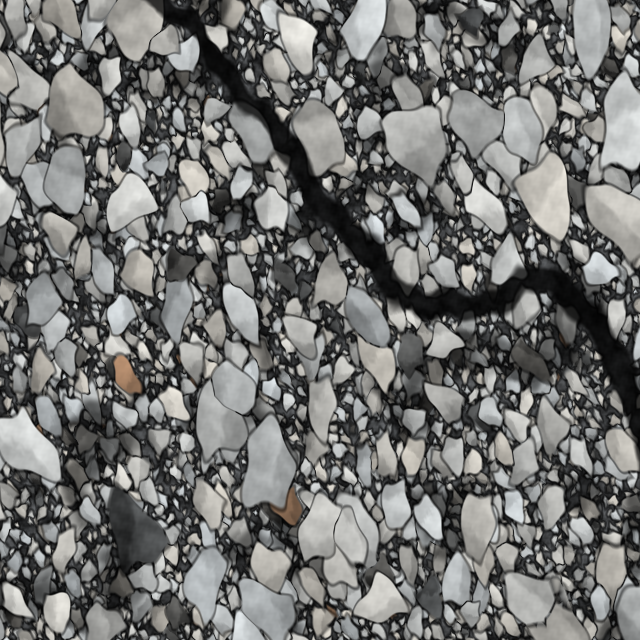
Give the GLSL for this texture, as a WebGL 2 fragment shader.

```glsl
#version 300 es
precision highp float;

uniform vec2 u_resolution;
out vec4 outColor;

const float TAU = 6.2831853;
const int LAYERS = 5;               // stone sizes, 0 is the coarsest
const int SIDES = 6;
const float COARSE_FREQ = 10.5;     // coarse cells across the canvas
const float FREQ_STEP = 1.6;
const float CELL_STRETCH = 1.3;     // cells are taller than wide
const float STONE_RADIUS = 0.48;    // half width in cell units
const float LEAN = 0.22;            // mean tilt of the long axis
const float LEAN_SPREAD = 1.1;
const float SOFTNESS = 0.0042;      // width of a stone edge
const float HALO = 0.0038;          // contact shadow around stones
const float SHADOW = 0.52;
const float CRACK_WIDTH = 0.018;    // half width
const vec3 BINDER = vec3(0.240, 0.246, 0.252);
const vec3 COOL = vec3(0.97, 1.0, 1.015);
const vec3 WARM = vec3(1.025, 1.0, 0.95);
const vec3 RUST = vec3(0.82, 0.64, 0.50);
const vec2 LIGHT = vec2(0.6, 0.8);

vec3 hash3(vec2 p) {
    vec3 q = fract(p.xyx * vec3(0.1031, 0.1030, 0.0973));
    q += dot(q, q.yxz + 33.33);
    return fract((q.xxy + q.yzz) * q.zyx);
}

// Layered, warped sines in about -1..1
float grain(vec2 p) {
    float sum = 0.0, amp = 0.5;
    for (int i = 0; i < 4; i++) {
        p = mat2(0.8, 0.6, -0.6, 0.8) * p * 1.9 + 1.7;
        sum += amp * sin(p.x + 1.5 * sin(p.y));
        amp *= 0.6;
    }
    return sum;
}

// Height of the crack line at x
float crackLine(float x) {
    float t = max((x - 0.25) / 0.75, 0.0);
    return 1.0 - 0.893 * (x - 0.25) - 0.115 * sin(TAU * pow(t, 1.9))
        + 0.009 * sin(x * 47.0) + 0.004 * sin(x * 110.0);
}

float crackDistance(vec2 p) {
    float slope = (crackLine(p.x + 0.01) - crackLine(p.x - 0.01)) / 0.02;
    return abs(p.y - crackLine(p.x)) * inversesqrt(1.0 + slope * slope);
}

// Chipped irregular polygon: 1 on its outline
float stoneShape(vec2 q, float seed) {
    q += 0.08 * sin(q.yx * 4.5 + seed * vec2(31.0, 57.0));
    float sum = 0.0;
    for (int k = 0; k < SIDES; k++) {
        float n = float(k);
        float r = fract(seed * 41.7 + n * n * 0.37);
        float angle = TAU * (n + 0.85 * r) / float(SIDES);
        float reach = mix(0.64, 1.12, fract(r * 13.7 + seed));
        sum += pow(max(dot(q, vec2(cos(angle), sin(angle))) / reach, 0.0), 14.0);
    }
    return pow(sum, 1.0 / 14.0);
}

vec3 stoneColor(vec2 local, vec3 rnd, vec2 uv, float level) {
    float tone = mix(0.64, 0.87, rnd.x) - 0.012 * level;
    tone *= rnd.y < 0.06 ? 0.45 : 1.0;
    // A broken face, light falloff and surface grit
    float turn = TAU * rnd.z;
    float face = dot(local, vec2(cos(turn), sin(turn))) + 0.2 * grain(local * 1.5 + rnd.xy * 40.0);
    tone -= 0.11 * smoothstep(0.1, 0.4, face);
    tone += 0.06 * dot(local, LIGHT) + 0.06 * grain(uv * 38.0 + rnd.zx * 30.0);
    vec3 tint = mix(COOL, WARM, fract(rnd.z * 7.3));
    return tone * (rnd.y > 0.993 ? RUST : tint);
}

// Paints one size of stones over the colour beneath
vec3 addStones(vec3 under, vec2 uv, float level, float soft) {
    float freq = COARSE_FREQ * pow(FREQ_STEP, level);
    float presence = min(0.45 + 0.17 * level, 0.95);
    vec2 scale = freq * vec2(1.0, 1.0 / CELL_STRETCH);
    vec2 p = uv * scale;
    float first = 9.0, second = 9.0, radius = STONE_RADIUS;
    vec2 local = vec2(0.0);
    vec3 rnd = vec3(0.0);
    for (int j = -1; j <= 1; j++) {
        float row = floor(p.y) + float(j);
        float shift = 0.5 * mod(row, 2.0);
        for (int i = -1; i <= 1; i++) {
            vec2 cell = vec2(floor(p.x - shift) + float(i), row);
            vec3 a = hash3(cell + 71.0 * level + 13.0);
            vec3 b = hash3(cell + 37.0 * level + 205.0);
            vec2 center = (cell + vec2(shift, 0.0) + 0.5 + 0.7 * (a.xy - 0.5)) / scale;
            float size = STONE_RADIUS * mix(0.55, 1.0, b.x);
            if (a.z > presence || crackDistance(center) < CRACK_WIDTH + 0.3 * size / freq) continue;
            float tilt = LEAN + LEAN_SPREAD * (b.y - 0.5);
            vec2 d = (uv - center) * freq / size;
            vec2 q = mat2(cos(tilt), -sin(tilt), sin(tilt), cos(tilt)) * d;
            q.y /= mix(1.1, 2.1, b.z);
            if (dot(q, q) > 6.0) continue;
            float shape = stoneShape(q, a.x + b.z);
            if (shape < first) {
                second = first;
                first = shape;
                radius = size;
                local = q;
                rnd = hash3(cell + 53.0 * level + 411.0);
            } else second = min(second, shape);
        }
    }
    float edge = min(1.0 - first, 0.9 * (second - first)) * radius / freq;
    under *= mix(SHADOW, 1.0, smoothstep(0.0, HALO, -edge));
    return mix(under, stoneColor(local, rnd, uv, level), smoothstep(-0.1 * soft, 0.9 * soft, edge));
}

void main() {
    vec2 uv = gl_FragCoord.xy / u_resolution.y;
    float soft = max(SOFTNESS, 1.5 / u_resolution.y);
    vec3 color = BINDER * (1.0 + 0.6 * grain(uv * 50.0));

    // Fine to coarse, with tarry patches beneath the two coarsest sizes
    for (int k = LAYERS - 1; k >= 0; k--) {
        if (k == 1) color *= 1.0 - 0.5 * smoothstep(0.15, 0.7, grain(uv * 9.0));
        color = addStones(color, uv, float(k), soft);
    }

    // Deep crack, narrower toward the top
    float width = CRACK_WIDTH * mix(1.2, 0.75, smoothstep(0.6, 1.0, uv.y));
    float gap = crackDistance(uv) + 0.004 * grain(uv * 22.0);
    color *= mix(0.25, 1.0, smoothstep(0.65 * width, 1.15 * width, gap));
    outColor = vec4(clamp(color, 0.0, 1.0), 1.0);
}
```
